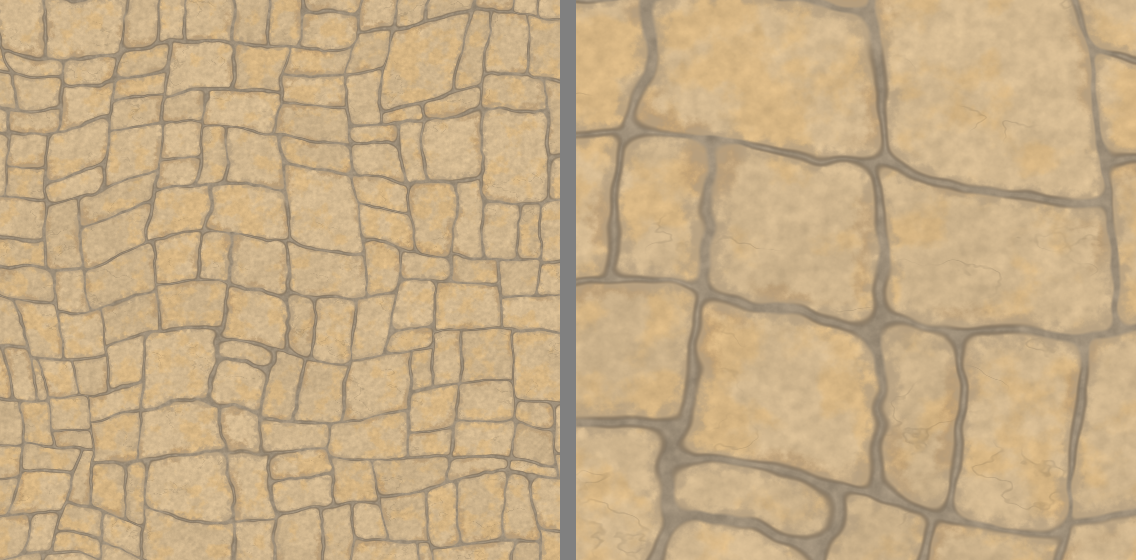
Left, the full canvas; right, a detail of the centre.
Reproduce this texture procedurally as a Shadertoy shader.

```glsl
const vec2 STONES_ACROSS = vec2(10.0, 10.6);
const vec3 TAN = vec3(0.785, 0.685, 0.535);
const vec3 CREAM = vec3(0.835, 0.73, 0.572);
const vec3 GOLD = vec3(0.85, 0.71, 0.50);
const vec3 RUST = vec3(0.69, 0.55, 0.38);
const vec3 RIM = vec3(0.71, 0.625, 0.505);
const vec3 MORTAR = vec3(0.62, 0.56, 0.475);
const vec3 CREVICE = vec3(0.46, 0.40, 0.325);

float hash(vec2 p) {
    vec3 q = fract(p.xyx * 0.1031);
    q += dot(q, q.yzx + 33.33);
    return fract((q.x + q.y) * q.z);
}

float noise(vec2 p) {
    vec2 i = floor(p), f = fract(p);
    f = f * f * (3.0 - 2.0 * f);
    return mix(mix(hash(i), hash(i + vec2(1, 0)), f.x),
               mix(hash(i + vec2(0, 1)), hash(i + 1.0), f.x), f.y);
}

float fbm(vec2 p) {
    float sum = 0.0, gain = 0.5;
    for (int i = 0; i < 5; i++) {
        sum += gain * noise(p);
        p = mat2(1.6, 1.2, -1.2, 1.6) * p + 7.3;
        gain *= 0.5;
    }
    return sum;
}

vec2 noise2(vec2 p) {
    return vec2(noise(p), noise(p + 41.7)) - 0.5;
}

float smoothMin(float a, float b, float k) {
    float h = max(k - abs(a - b), 0.0) / k;
    return min(a, b) - 0.25 * h * h * k;
}

// Signed distance to the slanted joint through a jittered grid vertex
float jointDistance(float across, float along, vec2 vertex) {
    float shift = 0.7 * (hash(vertex + 3.1) - 0.5);
    float slope = 0.30 * (hash(vertex + 57.9) - 0.5);
    return across - shift - slope * along;
}

float upright(vec2 p, vec2 v) { return jointDistance(p.x - v.x, p.y - v.y, v); }
float level(vec2 p, vec2 v) { return jointDistance(p.y - v.y, p.x - v.x, v); }

// Inner distances to left, right, bottom and top; joints alternate direction
vec4 sideDistances(vec2 p, vec2 cell) {
    bool even = mod(cell.x + cell.y, 2.0) < 0.5;
    vec2 a = cell, b = cell + vec2(1, 0), c = cell + vec2(0, 1), d = cell + 1.0;
    return vec4(upright(p, even ? a : c), -upright(p, even ? d : b),
                level(p, even ? b : a), -level(p, even ? c : d));
}

// Edge distance in x, stone identity in yz
vec3 stoneAt(vec2 p, vec2 cell) {
    vec4 side = sideDistances(p, cell);
    vec4 middle = sideDistances(cell + 0.5, cell);
    vec2 size = middle.xz + middle.yw;
    float rounding = mix(0.03, 0.17, hash(cell + 19.3));
    float edge = smoothMin(smoothMin(side.x, side.y, rounding),
                           smoothMin(side.z, side.w, rounding), rounding);
    vec2 id = cell;
    // Some large blocks break into two stones
    if (size.x * size.y > 0.85 && hash(cell + 71.3) < 0.6) {
        float ratio = mix(0.32, 0.68, hash(cell + 5.7));
        float cut = size.x > size.y ? mix(side.x, -side.y, ratio)
                                    : mix(side.z, -side.w, ratio);
        edge = smoothMin(edge, abs(cut), rounding);
        id += cut > 0.0 ? 0.37 : 0.0;
    }
    return vec3(edge, id);
}

vec3 nearestStone(vec2 p) {
    vec3 best = vec3(-9.0, 0.0, 0.0);
    for (int y = -1; y <= 1; y++)
    for (int x = -1; x <= 1; x++) {
        vec3 stone = stoneAt(p, floor(p) + vec2(x, y));
        if (stone.x > best.x) best = stone;
    }
    return best;
}

vec3 stoneColor(vec2 p, vec2 id, float edge) {
    vec2 q = p + 37.0 * vec2(hash(id + 0.13), hash(id + 8.4));
    float tone = hash(id + 23.6);
    float cloud = fbm(q * 2.6);
    float grain = fbm(q * 16.0);
    vec3 color = mix(TAN, CREAM, smoothstep(0.2, 0.8, 0.4 * tone + 0.62 * cloud));
    float golden = smoothstep(0.46, 0.68, fbm(q * 4.0 + 11.0) + 0.2 * (hash(id + 31.2) - 0.5));
    color = mix(color, GOLD, 0.75 * golden);
    // Weathered relief, grain and faint cracks
    float relief = fbm(q * 6.0) - fbm(q * 6.0 + vec2(-0.16, 0.22));
    color *= 1.0 + 0.15 * relief + 0.15 * (grain - 0.48);
    float vein = abs(fbm(q * vec2(1.7, 2.6) + 5.0) - 0.48);
    float crack = (1.0 - smoothstep(0.0, 0.016, vein)) * smoothstep(0.5, 0.75, noise(q * 2.5));
    color *= 1.0 - 0.08 * crack;
    // Patchy rust and worn greyish rims
    float worn = edge + 0.14 * (grain - 0.5);
    float rust = smoothstep(0.6, 0.8, noise(q * 2.6 + 3.0));
    color = mix(color, RUST, 0.6 * rust * (1.0 - smoothstep(0.03, 0.15, worn)));
    return mix(color, RIM, 0.75 * (1.0 - smoothstep(0.02, 0.095, worn)));
}

void mainImage(out vec4 fragColor, in vec2 fragCoord) {
    vec2 p = fragCoord / iResolution.y * STONES_ACROSS;
    float pixel = STONES_ACROSS.y / iResolution.y;
    // Broad bends of the courses, then rough stone outlines
    vec2 bent = p + 0.9 * noise2(p * 0.36 + 4.0);
    bent += 0.10 * noise2(p * 2.4) + 0.03 * noise2(p * 8.0);
    vec3 stone = nearestStone(bent);
    float edge = stone.x;

    float gap = 0.012 + 0.020 * noise(p * 1.8 + 9.0);
    float blur = max(0.012, 0.7 * pixel);
    float cover = smoothstep(gap - blur, gap + blur, edge);
    vec3 mortar = MORTAR * (0.86 + 0.28 * fbm(p * 15.0));
    vec3 color = mix(mortar, stoneColor(p, stone.yz, edge), cover);
    // Broken dark line where stone meets mortar
    float crevice = 1.0 - smoothstep(0.0, blur + 0.008, abs(edge - gap));
    color = mix(color, CREVICE, 0.5 * crevice * smoothstep(0.3, 0.7, noise(p * 3.3 + 17.0)));
    fragColor = vec4(color, 1.0);
}
```
